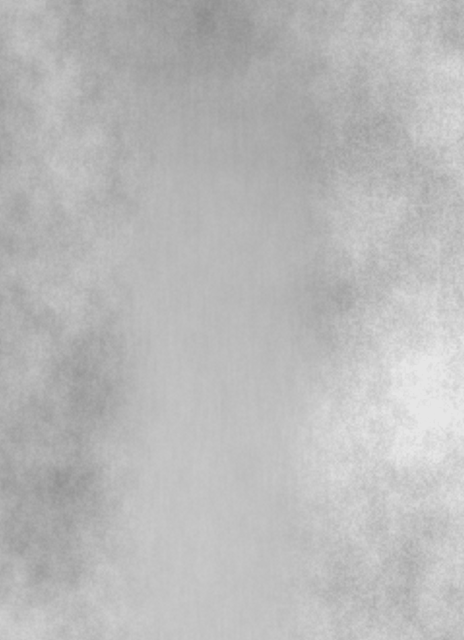
Give the GLSL for this texture, as a Shadertoy shader.

```glsl
// Grey, worn plaster backdrop: a calm pale column between cloudy, mottled sides.
// Soft light and dark lobes are warped by fractal noise, then covered with
// fine grain and a faint vertical weave.

float hash(vec2 p) {
    vec3 q = fract(vec3(p.xyx) * 0.1031);
    q += dot(q, q.yzx + 33.33);
    return fract((q.x + q.y) * q.z);
}

float valueNoise(vec2 p) {
    vec2 cell = floor(p), f = fract(p);
    f = f * f * (3.0 - 2.0 * f);
    float low = mix(hash(cell), hash(cell + vec2(1, 0)), f.x);
    float high = mix(hash(cell + vec2(0, 1)), hash(cell + vec2(1, 1)), f.x);
    return mix(low, high, f.y);
}

// Fractal noise, centred on zero
float clouds(vec2 p) {
    float sum = 0.0, weight = 0.5;
    for (int i = 0; i < 6; i++) {
        sum += weight * (valueNoise(p) - 0.5);
        p = mat2(1.6, 1.2, -1.2, 1.6) * p + 17.3;
        weight *= 0.55;
    }
    return sum;
}

// Broad stains and lights: centre, radius, strength
const vec4 lobes[12] = vec4[12](
    vec4(0.31, 0.97, 0.12, -0.075),
    vec4(0.49, 0.78, 0.09, -0.060),
    vec4(0.66, 0.73, 0.07, -0.050),
    vec4(0.00, 0.83, 0.06, -0.060),
    vec4(0.00, 0.47, 0.07, -0.060),
    vec4(0.14, 0.43, 0.07, -0.070),
    vec4(0.06, 0.17, 0.09, -0.135),
    vec4(0.55, 0.53, 0.08, -0.080),
    vec4(0.60, 0.08, 0.11, -0.085),
    vec4(0.66, 0.42, 0.11, 0.075),
    vec4(0.54, 0.27, 0.08, 0.045),
    vec4(0.03, 0.05, 0.08, 0.060)
);

void mainImage(out vec4 fragColor, in vec2 fragCoord) {
    vec2 p = fragCoord / iResolution.y;
    float x = fragCoord.x / iResolution.x;

    // Roughness: low in the central column, high at the sides
    float wander = 0.12 * clouds(p * 4.0 + 60.0);
    float sides = smoothstep(0.10, 0.30, abs(x - 0.47 + wander));
    float upper = smoothstep(0.72, 1.0, p.y);
    float rough = max(sides, 0.6 * upper);

    // Overall light: darker at the top and left, paler low on the right
    float tone = mix(0.765, 0.695, smoothstep(0.1, 1.0, p.y));
    tone += sides * mix(-0.025, 0.045, smoothstep(0.2, 0.8, x));

    // Lobes with ragged outlines
    vec2 warp = vec2(clouds(p * 9.0 + 5.0), clouds(p * 9.0 + 41.0));
    for (int i = 0; i < 12; i++) {
        vec2 d = (p + 0.10 * warp - lobes[i].xy) / lobes[i].z;
        d.y *= 0.85;
        tone += lobes[i].w * exp(-dot(d, d));
    }

    // Clouding, and smaller mottling
    tone += mix(0.03, 0.20, rough) * clouds(p * vec2(7.0, 6.0) + 3.0);
    tone += mix(0.02, 0.11, rough) * clouds(p * vec2(34.0, 28.0) + 90.0);

    // Fine grain, stronger on the right side, and woven vertical threads
    float grain = valueNoise(p * 330.0) + valueNoise(p * 190.0 + 7.0) - 1.0;
    tone += grain * mix(0.014, mix(0.030, 0.050, x), rough);
    tone += 0.016 * (valueNoise(p * vec2(210.0, 28.0) + 11.0) - 0.5);

    fragColor = vec4(vec3(clamp(tone, 0.5, 0.9)), 1.0);
}
```
